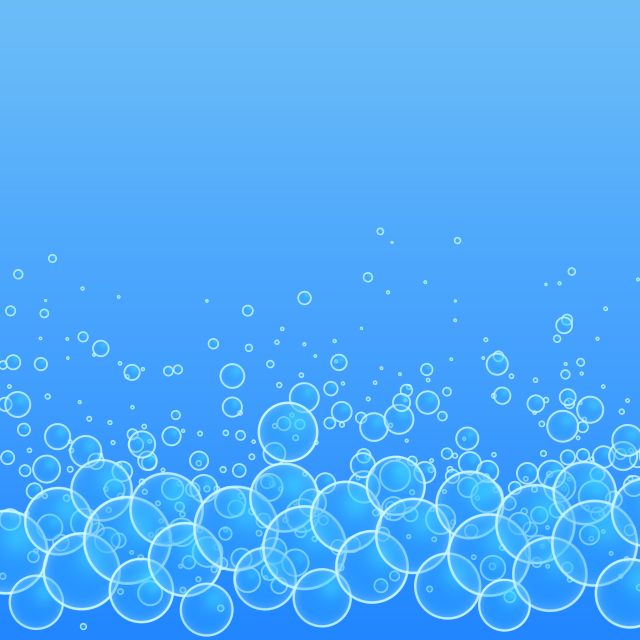
A WebGL 2 fragment shader for this background:

```glsl
#version 300 es
precision highp float;

uniform vec2 u_resolution;
out vec4 outColor;

#define TOP_BLUE vec3(0.42, 0.74, 0.97)
#define MID_BLUE vec3(0.28, 0.64, 0.99)
#define DEEP_BLUE vec3(0.11, 0.51, 1.0)
#define FILL_BLUE vec3(0.16, 0.64, 1.0)
#define GLOW_CYAN vec3(0.25, 0.88, 1.0)
#define RIM_WHITE vec3(0.84, 1.0, 1.0)
#define BIG_COUNT 29
#define CREST_BUBBLE vec3(0.45, 0.325, 0.047)

vec4 hash4(vec2 p) {
    vec4 q = fract(p.xyxy * vec4(0.1031, 0.1030, 0.0973, 0.1099));
    q += dot(q, q.wzxy + 33.33);
    return fract((q.xxyz + q.yzzw) * q.zywx);
}

// Clear sphere: tinted body, cyan spot, soft inner edge and a fine bright rim
vec3 drawBubble(vec3 color, vec2 p, vec2 center, float radius, float strength) {
    float pixel = 1.0 / u_resolution.y;
    vec2 offset = p - center;
    float dist = length(offset);
    if (dist > radius + 0.006) return color;

    vec2 local = offset / radius;
    float inside = 1.0 - smoothstep(-pixel, pixel, dist - radius);
    float edge = clamp(dist / radius, 0.0, 1.0);
    float spot = exp(-5.0 * dot(local - vec2(0.3, 0.38), local - vec2(0.3, 0.38)));
    float shell = pow(edge, 7.0);
    float width = 0.0006 + 0.016 * radius;
    float rim = 1.0 - smoothstep(width * 0.5, width + pixel, abs(dist - radius + width));
    float side = 0.82 + 0.18 * abs(dot(local, vec2(0.6, -0.8)));

    color = mix(color, FILL_BLUE, 0.4 * inside * strength);
    color = mix(color, GLOW_CYAN, 0.5 * spot * inside * strength);
    color = mix(color, RIM_WHITE, 0.34 * shell * inside * strength);
    return mix(color, RIM_WHITE, 0.88 * rim * side * strength);
}

// Jittered grid of bubbles, thinning out and shrinking as they rise
vec3 scatter(vec3 color, vec2 p, float cell, vec2 sizes, vec2 band, float chance, float seed) {
    vec2 base = floor(p / cell);
    for (int j = -1; j <= 1; j++) {
        for (int i = -1; i <= 1; i++) {
            vec2 id = base + vec2(i, j);
            vec4 h = hash4(id + seed);
            vec2 center = (id + 0.1 + 0.8 * h.xy) * cell;
            float surge = 0.03 * cos(15.0 * (center.x - 0.5));
            float level = clamp((center.y - surge - band.x) / (band.y - band.x), 0.0, 1.0);
            float floorFade = smoothstep(0.0, band.x, center.y);
            float density = chance * pow(1.0 - level, 1.5) * floorFade;
            if (h.z < density) {
                float radius = mix(sizes.y, sizes.x, level) * (0.55 + 0.45 * h.w);
                color = drawBubble(color, p, center, radius, 0.85);
            }
        }
    }
    return color;
}

// Overlapping row of large bubbles near the bottom
vec3 bigBubbles(vec3 color, vec2 p) {
    for (int i = 0; i < BIG_COUNT; i++) {
        float n = float(i);
        vec4 h = hash4(vec2(n, 17.0));
        float lift = fract(n * 0.618 + 0.45);
        vec2 center = vec2((n + 0.6 * h.x) / float(BIG_COUNT - 1), 0.045 + 0.205 * lift);
        float middle = 1.0 - abs(2.0 * lift - 1.0);
        float radius = 0.036 + 0.026 * middle + 0.014 * h.y;
        color = drawBubble(color, p, center, radius, 0.85 + 0.15 * h.z);
    }
    return color;
}

void main() {
    vec2 p = gl_FragCoord.xy / u_resolution.y;

    // Water gradient
    vec3 color = mix(DEEP_BLUE, MID_BLUE, smoothstep(-0.15, 0.58, p.y));
    color = mix(color, TOP_BLUE, smoothstep(0.45, 1.05, p.y));

    // Foam from fine specks to large spheres
    color = scatter(color, p, 0.030, vec2(0.0015, 0.0055), vec2(0.25, 0.70), 0.50, 5.0);
    color = scatter(color, p, 0.045, vec2(0.006, 0.014), vec2(0.22, 0.70), 0.55, 31.0);
    color = scatter(color, p, 0.050, vec2(0.013, 0.027), vec2(0.30, 0.56), 0.75, 73.0);
    color = bigBubbles(color, p);
    color = drawBubble(color, p, CREST_BUBBLE.xy, CREST_BUBBLE.z, 1.0);

    outColor = vec4(color, 1.0);
}
```
